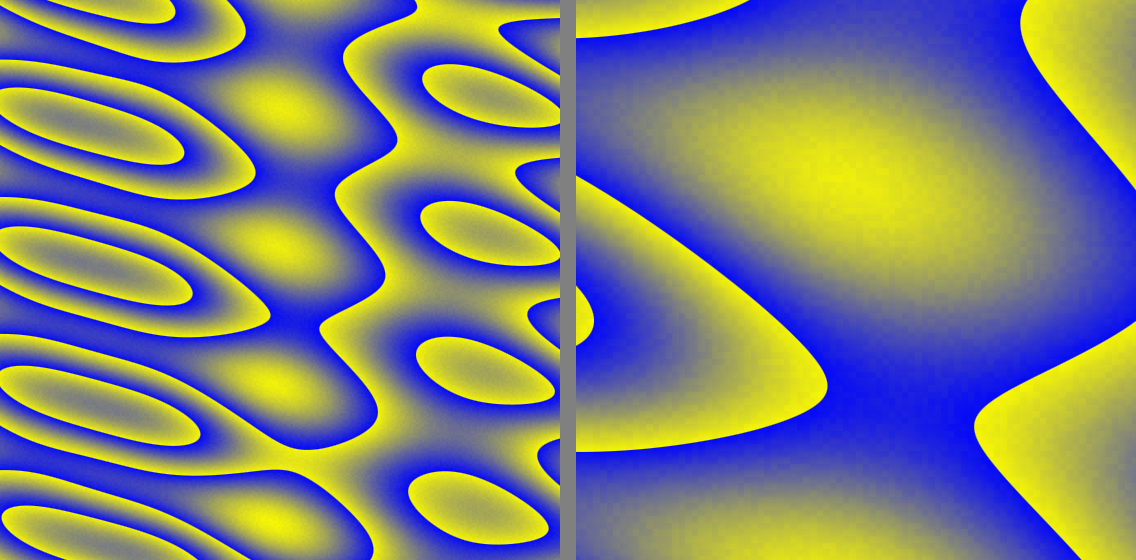
Left: the whole. Right: its middle third, enlarged.
Reproduce this background procedurally as a Shadertoy shader.

```glsl
// Slanted plasma waves wrapped into sharp-edged blue to yellow contour bands, with fine grain.

const float TAU = 6.2831853;
const vec3 BLUE = vec3(0.02, 0.04, 0.97);
const vec3 YELLOW = vec3(0.96, 0.96, 0.02);

// Broad columns: left and right values are blended across the crest
const float CREST_X = 0.508;
const vec2 COLUMN_PERIOD = vec2(0.677, 0.664);
const vec2 FIRST_HARMONIC = vec2(0.585, 0.70);
const vec2 SECOND_HARMONIC = vec2(0.13, 0.03);
const float BASE_LEVEL = -0.195;

// Slanted rows
const float ROW_PERIOD = 0.2474;
const float ROW_SLOPE = 0.273;
const float ROW_OFFSET = 0.182;
const float ROW_STRENGTH = 0.59;
const float STRENGTH_SWING = 0.28;
const float SWING_PERIOD = 1.016;

// Vertical drift and grain
const float DRIFT = 0.36;
const float GRAIN_CELLS = 256.0;
const float GRAIN_AMOUNT = 0.035;

float hash21(vec2 p) {
    vec3 q = fract(vec3(p.xyx) * 0.1031);
    q += dot(q, q.yzx + 33.33);
    return fract((q.x + q.y) * q.z);
}

// Broad bright and dark columns
float columns(float x) {
    float side = smoothstep(0.43, 0.586, x);
    float angle = TAU * (x - CREST_X) / mix(COLUMN_PERIOD.x, COLUMN_PERIOD.y, side);
    return BASE_LEVEL
        + mix(FIRST_HARMONIC.x, FIRST_HARMONIC.y, side) * cos(angle)
        + mix(SECOND_HARMONIC.x, SECOND_HARMONIC.y, side) * cos(2.0 * angle);
}

// Slanted rows whose strength varies over the canvas
float rows(vec2 p) {
    float peakX = 0.052 + 0.2 * p.y;
    float strength = ROW_STRENGTH + STRENGTH_SWING * cos(TAU * (p.x - peakX) / SWING_PERIOD);
    return -strength * cos(TAU * (p.y - ROW_SLOPE * p.x - ROW_OFFSET) / ROW_PERIOD);
}

float field(vec2 p) {
    float driftMask = 0.5 - 0.5 * cos(TAU * (p.x - 0.169) / SWING_PERIOD);
    return columns(p.x) + rows(p) - DRIFT * (p.y - 0.5) * driftMask;
}

// Integral of fract, used to box-filter the sawtooth
float sawIntegral(float v) {
    float f = fract(v);
    return 0.5 * (floor(v) + f * f);
}

float smoothSaw(float v, float width) {
    return (sawIntegral(v + 0.5 * width) - sawIntegral(v - 0.5 * width)) / width;
}

void mainImage(out vec4 fragColor, in vec2 fragCoord) {
    vec2 uv = fragCoord / iResolution.xy;
    vec2 p = vec2(uv.x, 1.0 - uv.y); // measured downward from the top

    float height = field(p);
    float tone = smoothSaw(height, max(fwidth(height), 0.001));

    float grain = hash21(floor(uv * GRAIN_CELLS)) - 0.5;
    tone = clamp(tone + GRAIN_AMOUNT * grain, 0.0, 1.0);

    fragColor = vec4(mix(BLUE, YELLOW, tone), 1.0);
}
```
